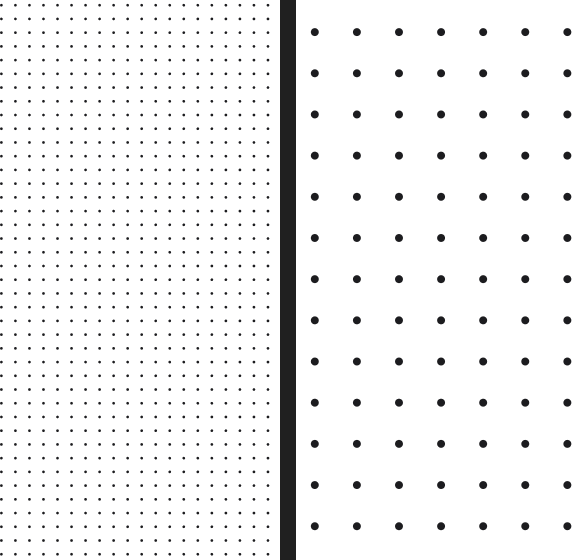
Left, the full canvas; right, a detail of the centre.
Reproduce this pattern procedurally as a WebGL 2 fragment shader.

```glsl
#version 300 es
precision highp float;
// Draws a regular grid of small charcoal dots on white paper.

#define GRID_COUNT vec2(20.0, 41.0)       // columns, rows
#define FIRST_DOT vec2(0.00495, 0.0103)   // lower-left centre, fraction of canvas
#define DOT_STEP vec2(0.05011, 0.02451)   // spacing, fraction of canvas
#define DOT_RADIUS 0.0047                 // fraction of canvas width
#define DOT_COLOR vec3(0.11, 0.11, 0.12)
#define PAPER_COLOR vec3(1.0)

uniform vec2 u_resolution;
out vec4 fragColor;

// Signed distance to the nearest dot, in canvas widths.
float dotGridDistance(vec2 uv, float heightPerWidth) {
    vec2 index = floor((uv - FIRST_DOT) / DOT_STEP + 0.5);
    index = clamp(index, vec2(0.0), GRID_COUNT - 1.0);
    vec2 offset = uv - FIRST_DOT - index * DOT_STEP;
    return length(offset * vec2(1.0, heightPerWidth)) - DOT_RADIUS;
}

void main() {
    vec2 uv = gl_FragCoord.xy / u_resolution;
    float distanceToDot = dotGridDistance(uv, u_resolution.y / u_resolution.x);

    // Soften the rim across one pixel.
    float coverage = clamp(0.5 - distanceToDot * u_resolution.x, 0.0, 1.0);
    fragColor = vec4(mix(PAPER_COLOR, DOT_COLOR, coverage), 1.0);
}
```
